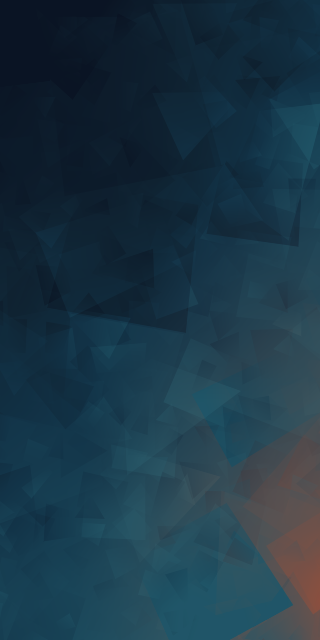
This background is drawn by a Shadertoy shader. Its source:

```glsl
// Overlapping translucent facets over a dusk gradient: navy at the upper left,
// teal below and an ember glow at the lower right. Tapered, fading boxes shift
// two fields, light and warmth, which a colour ramp then turns into paint.

#define NIGHT vec3(0.04, 0.08, 0.14)
#define NAVY  vec3(0.06, 0.14, 0.20)
#define SEA   vec3(0.07, 0.20, 0.28)
#define TEAL  vec3(0.10, 0.275, 0.35)
#define EMBER vec3(0.56, 0.31, 0.24)
#define GLOW_CENTER vec2(1.05, 0.15)
#define SCATTER_LIGHT 0.40
#define SCATTER_WARMTH 0.34
#define SCATTER_LAYERS 4
#define FACETS 12

// Large facets: centre, half size
const vec4 BOX[FACETS] = vec4[FACETS](
    vec4(0.40, 1.68, 0.25, 0.25), vec4(0.00, 1.87, 0.14, 0.14),
    vec4(1.02, 1.65, 0.13, 0.13), vec4(0.40, 1.196, 0.22, 0.20),
    vec4(0.807, 1.378, 0.145, 0.13), vec4(0.52, 1.12, 0.07, 0.10),
    vec4(0.374, 0.86, 0.18, 0.13), vec4(0.46, 0.60, 0.10, 0.08),
    vec4(0.82, 0.74, 0.13, 0.18), vec4(0.98, 0.49, 0.20, 0.12),
    vec4(1.07, 0.30, 0.13, 0.20), vec4(0.65, 0.18, 0.20, 0.19));

// Large facets: angle, light shift, warmth shift
const vec3 LOOK[FACETS] = vec3[FACETS](
    vec3(0.19, -0.08, 0.0), vec3(0.12, -0.14, 0.0),
    vec3(-1.00, 0.14, 0.0), vec3(-0.18, -0.20, 0.0),
    vec3(-0.14, -0.24, 0.0), vec3(0.35, 0.16, 0.0),
    vec3(2.96, 0.08, 0.0), vec3(-0.17, 0.12, 0.0),
    vec3(-1.07, 0.06, -0.20), vec3(4.00, 0.0, 0.09),
    vec3(-0.97, 0.0, 0.24), vec3(0.50, 0.05, -0.46));

vec4 hash4(vec3 seed) {
    vec4 h = fract(seed.xyzx * vec4(0.1031, 0.1030, 0.0973, 0.1099));
    h += dot(h, h.wzxy + 33.33);
    return fract((h.xxyz + h.yzzw) * h.zywx);
}

vec2 rotate(vec2 v, float angle) {
    float c = cos(angle), s = sin(angle);
    return vec2(c * v.x + s * v.y, c * v.y - s * v.x);
}

// Tapered box, crisp at its lower right corner and fading to the upper left
float facet(vec2 offset, vec2 halfSize, float angle, float taper, float blur) {
    vec2 local = rotate(offset, angle);
    vec2 unit = local / halfSize;
    vec2 d = abs(local) - halfSize * vec2(1.0 - taper * (unit.y + 1.0) * 0.5, 1.0);
    float cover = 1.0 - smoothstep(-blur, blur, max(d.x, d.y));
    return cover * clamp(0.5 - 0.4 * unit.y + 0.22 * unit.x, 0.0, 1.0);
}

// Smooth light (x) and warmth (y) beneath the facets
vec2 baseTone(vec2 p) {
    vec2 shade = (p - vec2(0.35, 1.38)) / 0.42;
    float light = 0.69 + 0.45 * p.x - 0.36 * p.y - 0.14 * exp(-dot(shade, shade));
    float reach = length((p - GLOW_CENTER) * vec2(1.5, 0.9));
    float warmth = 0.85 * exp(-1.9 * pow(reach, 1.2)) - 0.07;
    return vec2(light, max(warmth, 0.0));
}

// Jittered facets, one per grid cell; squared shifts make a few stand out
vec2 scatteredTone(vec2 p, float scale, float blur) {
    vec2 q = rotate(p, scale) * scale, shift = vec2(0.0);
    for (int y = -1; y <= 1; y++)
    for (int x = -1; x <= 1; x++) {
        vec2 cell = floor(q) + vec2(x, y);
        vec4 place = hash4(vec3(cell + 37.0, scale));
        vec4 look = hash4(vec3(cell + 71.0, scale + 5.0));
        vec2 center = cell + 0.5 + 0.5 * (place.xy - 0.5);
        vec2 halfSize = mix(vec2(0.25), vec2(0.62), look.xy);
        float angle = place.z * 6.2832;
        float cover = facet(q - center, halfSize, angle, look.w * 0.9, blur * scale);
        vec2 change = vec2(place.w, look.z) - 0.5;
        shift += cover * 2.0 * change * abs(change);
    }
    return shift;
}

vec3 paint(vec2 tone) {
    float t = clamp(tone.x, 0.0, 0.95) * 4.0;
    vec3 color = mix(NIGHT, NAVY, clamp(t, 0.0, 1.0));
    color = mix(color, SEA, clamp(t - 1.0, 0.0, 1.0));
    color = mix(color, TEAL, max(t - 2.0, 0.0));
    return mix(color, EMBER, clamp(tone.y, 0.0, 1.0));
}

void mainImage(out vec4 fragColor, in vec2 fragCoord) {
    vec2 p = 2.0 * fragCoord / iResolution.y;
    float blur = 1.2 / iResolution.y;
    vec2 tone = baseTone(p);
    float ember = smoothstep(0.0, 0.35, tone.y);

    // Large facets
    for (int i = 0; i < FACETS; i++) {
        vec3 look = LOOK[i];
        tone += look.yz * facet(p - BOX[i].xy, BOX[i].zw, look.x, 0.15, blur);
    }

    // Smaller facets at several scales, fainter as they shrink
    vec2 strength = vec2(SCATTER_LIGHT, SCATTER_WARMTH * ember);
    float scale = 2.7;
    for (int i = 0; i < SCATTER_LAYERS; i++) {
        tone += strength * scatteredTone(p, scale, blur);
        scale *= 1.6;
        strength *= 0.85;
    }
    fragColor = vec4(paint(tone), 1.0);
}
```
